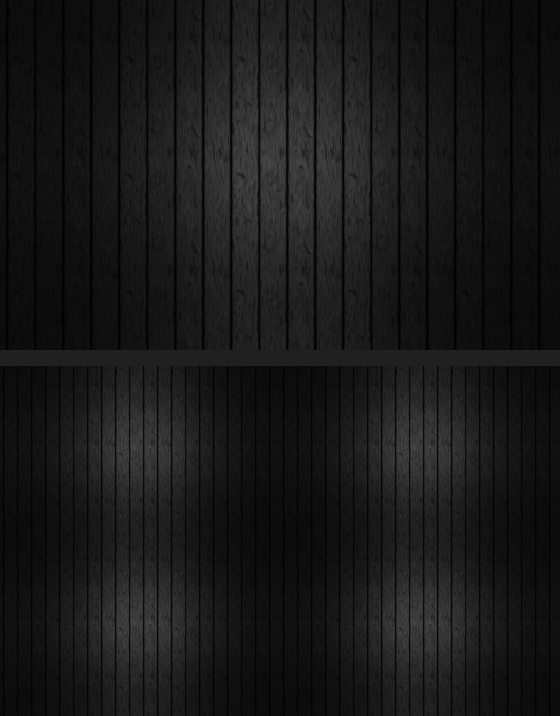
Top: one tile. Bottom: repeated 2 by 2.
Reproduce this texture procedurally as a Shadertoy shader.

```glsl
// Dark charcoal timber wall: upright planks parted by narrow grooves, lit by a soft central glow.
// Each plank has its own gradient-noise grain, wrapped in height; a block of planks repeats
// a whole number of times both ways, and the glow is periodic, so every edge joins.

#define PLANKS 20.0          // planks across the canvas
#define BLOCK 4.0            // different planks before the set repeats
#define ROWS 3.0             // grain repeats down the canvas
#define FIRST_GROOVE 0.26    // position of the first groove, in planks
#define GROOVE_WIDTH 0.035   // half width of a groove, in planks
#define GRAIN 0.30           // contrast of the fibres
#define WEAR 0.50            // darkness of pits and cracks
#define SHADE 0.030          // grey far from the glow
#define LIGHT 0.245          // grey at the heart of the glow
#define GLOW_CENTER vec2(0.5, 0.54)
#define GLOW_FALLOFF vec2(1.75, 0.75)

const float TAU = 6.2831853;

float hash(vec2 p) {
    vec3 q = fract(p.xyx * 0.1031);
    q += dot(q, q.yzx + 33.33);
    return fract((q.x + q.y) * q.z);
}

// Dot product of a random unit gradient with the offset from its lattice point
float corner(vec2 cell, vec2 offset, float periodY, float seed) {
    cell.y = mod(cell.y, periodY);
    float angle = TAU * hash(cell + vec2(37.0, 11.0) * (seed + 1.0));
    return dot(vec2(cos(angle), sin(angle)), offset);
}

// Gradient noise in about -1..1; p holds plank and row units, scaled by freq
float noise(vec2 p, vec2 freq, float seed) {
    p *= freq;
    vec2 i = floor(p), f = fract(p);
    vec2 u = f * f * f * (f * (f * 6.0 - 15.0) + 10.0);
    vec2 e = vec2(1.0, 0.0);
    float low = mix(corner(i, f, freq.y, seed),
                    corner(i + e.xy, f - e.xy, freq.y, seed), u.x);
    float high = mix(corner(i + e.yx, f - e.yx, freq.y, seed),
                     corner(i + e.xx, f - e.xx, freq.y, seed), u.x);
    return 1.4 * mix(low, high, u.y);
}

// Brightness of bare wood: streaked fibres, bowed growth rings and dark pits
float wood(vec2 p, float seed) {
    float bend = noise(p, vec2(1.6, 3.0), seed);
    vec2 q = p + vec2(0.12 * bend, 0.0);

    float fibres = 0.55 * noise(q, vec2(13.0, 11.0), seed + 5.0)
                 + 0.45 * noise(q, vec2(24.0, 24.0), seed + 10.0)
                 + 0.30 * noise(q, vec2(5.0, 4.0), seed + 15.0);
    float rings = sin(TAU * (3.0 * p.x + 2.2 * bend));

    // Pits gather in patches, more so on the rougher planks
    float rough = mix(0.35, 1.0, hash(vec2(seed, 7.0)));
    float patches = smoothstep(-0.05, 0.45, noise(p, vec2(1.5, 2.0), seed + 20.0));
    float pits = smoothstep(0.22, 0.55, noise(q, vec2(6.0, 15.0), seed + 25.0));
    float cracks = smoothstep(0.38, 0.65, noise(q, vec2(11.0, 5.0), seed + 30.0));

    float tone = 1.0 + 0.14 * (hash(vec2(seed, 3.0)) - 0.5);
    tone *= 1.0 + GRAIN * fibres + 0.05 * rings;
    return tone * (1.0 - WEAR * max(pits * patches * rough, 0.6 * cracks));
}

// Brightness of the joint: black core, soft shadow and a faint worn lip
float groove(float x, float y, float index, float pixel) {
    float nearest = floor(x + 0.5);
    float seed = mod(index + nearest, BLOCK);
    float wobble = 0.012 * noise(vec2(0.5, y), vec2(1.0, 12.0), seed + 40.0);
    float d = abs(x - nearest + wobble);
    float width = GROOVE_WIDTH * mix(0.65, 1.25, hash(vec2(seed, 19.0)));
    float core = 1.0 - smoothstep(width - 0.5 * pixel, width + pixel, d);
    float shadow = exp(-d / 0.07);
    float lip = exp(-pow((d - 0.12) / 0.04, 2.0));
    return (1.0 - 0.82 * core) * (1.0 - 0.30 * shadow + 0.06 * lip);
}

void mainImage(out vec4 fragColor, in vec2 fragCoord) {
    vec2 uv = fragCoord / iResolution.xy;

    // Plank coordinates: x runs 0..1 across one plank, y counts grain repeats
    float across = uv.x * PLANKS - FIRST_GROOVE;
    float index = floor(across);
    vec2 p = vec2(across - index, uv.y * ROWS);
    float pixel = PLANKS / iResolution.x;

    // Glow fading smoothly to the same level on opposite edges
    vec2 s = sin(0.5 * TAU * (uv - GLOW_CENTER));
    float glow = mix(SHADE, LIGHT, exp(-dot(GLOW_FALLOFF, s * s)));

    float grey = glow * wood(p, mod(index, BLOCK)) * groove(p.x, p.y, index, pixel);
    fragColor = vec4(vec3(grey), 1.0);
}
```
